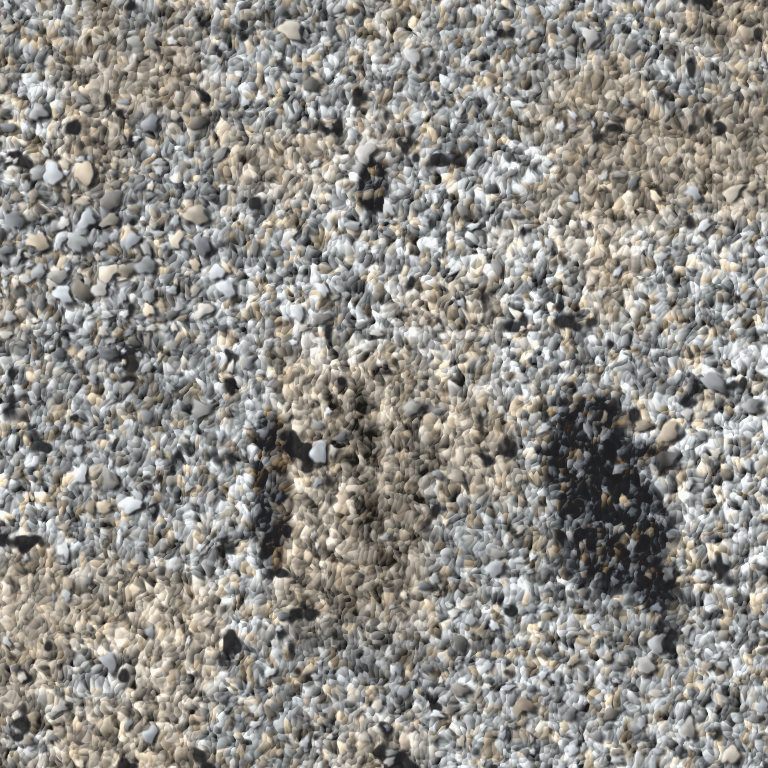
Write a WebGL 1 fragment shader that draws this texture.

```glsl
precision highp float;
// Sunlit grey gravel: soft cellular grains in two sizes, scattered stones that
// cast shadows to the lower right, a streaked brownish rut and dark hollows.
// Grains are weighted cell averages; stones are wobbly discs on jittered grids.

uniform vec2 u_resolution;

const float FINE_SCALE = 150.0;    // grains per canvas width
const float GRAIN_SCALE = 84.0;
const float FINE_CONTRAST = 0.40;
const float GRAIN_CONTRAST = 0.52;
const float GRAIN_SHARPNESS = 11.0;
const float BASE_TONE = 0.61;
const float EDGE = 0.0022;         // softness of stone outlines
const vec2 LIGHT = vec2(-0.85, 0.53);
const vec3 NEUTRAL = vec3(1.0, 0.99, 0.97);
const vec3 SHADOW = vec3(0.11, 0.11, 0.12);
const vec3 WARM = vec3(1.06, 0.99, 0.88);
const vec3 COOL = vec3(0.97, 1.0, 1.03);
const vec3 EARTH = vec3(1.07, 0.98, 0.86);

float hash(vec2 p) {
  return fract(sin(dot(p, vec2(127.1, 311.7))) * 43758.5);
}

vec2 hash2(vec2 p) {
  return vec2(hash(p), hash(p + 57.3));
}

mat2 rotation(float a) {
  return mat2(cos(a), sin(a), -sin(a), cos(a));
}

float noise(vec2 p) {
  vec2 i = floor(p), f = fract(p);
  f = f * f * (3.0 - 2.0 * f);
  return mix(mix(hash(i), hash(i + vec2(1, 0)), f.x),
             mix(hash(i + vec2(0, 1)), hash(i + vec2(1, 1)), f.x), f.y);
}

float fbm(vec2 p) {
  return 0.55 * noise(p) + 0.3 * noise(p * 2.1 + 11.0) + 0.15 * noise(p * 4.3 + 23.0);
}

// Soft mask of a tilted ellipse with a ragged rim
float hollow(vec2 uv, vec2 centre, vec2 radii, float tilt) {
  vec2 q = rotation(tilt) * (uv - centre) / radii;
  float rim = length(q) + 0.7 * (fbm(uv * 32.0) - 0.5);
  return 1.0 - smoothstep(0.72, 1.12, rim);
}

// Packed grains, each lit on its upper left: x = tone, y = tint
vec2 grains(vec2 p, float seed) {
  vec2 base = floor(p), sum = vec2(0.0);
  float total = 0.0001;
  for (int y = -1; y <= 1; y++) {
    for (int x = -1; x <= 1; x++) {
      vec2 cell = base + vec2(x, y), id = cell + seed;
      vec2 d = p - cell - 0.1 - 0.8 * hash2(id);
      vec2 q = rotation(hash(id + 3.7) * 2.0 - 1.0) * d * vec2(1.25, 0.8);
      float w = exp(-GRAIN_SHARPNESS * dot(q, q));
      float tone = hash(id + 9.1) + 0.5 * dot(d, LIGHT);
      sum += w * vec2(tone, hash(id + 17.9));
      total += w;
    }
  }
  return sum / total;
}

// Share of cells holding a stone, higher in the heap on the left
float stoneDensity(vec2 uv, float sparse) {
  float heap = 1.0 - smoothstep(0.55, 1.1, length((uv - vec2(0.13, 0.65)) / vec2(0.19, 0.16)));
  float drift = smoothstep(0.45, 0.75, fbm(uv * 5.0 + 40.0));
  return sparse * (0.5 + drift) + 0.55 * heap;
}

float stoneMask(vec2 d, float radius, float phase, float soft) {
  float a = atan(d.y, d.x + 0.0001);
  float r = radius * (1.0 + 0.13 * sin(3.0 * a + phase) + 0.09 * sin(5.0 * a - 2.0 * phase));
  return 1.0 - smoothstep(-soft, soft, length(d) - r);
}

// Lays one size of stones, with their shadows, over the ground
vec3 addStones(vec3 ground, vec2 uv, float scale, float sparse, float seed) {
  vec2 p = uv * scale, base = floor(p);
  float soft = EDGE * scale;
  for (int y = -1; y <= 1; y++) {
    for (int x = -1; x <= 1; x++) {
      vec2 cell = base + vec2(x, y), id = cell + seed;
      float present = step(hash(id + 5.3), stoneDensity((cell + 0.5) / scale, sparse));
      vec2 d = p - cell - 0.22 - 0.56 * hash2(id);
      d = rotation(hash(id + 2.9) * 3.1) * d * vec2(1.15, 0.85);
      vec2 sun = rotation(hash(id + 2.9) * 3.1) * LIGHT;
      float radius = mix(0.2, 0.42, hash(id + 8.3)), phase = 6.3 * hash(id + 1.7);
      float shade = stoneMask(d + sun * radius * 0.65, radius * 0.95, phase, soft * 1.8);
      ground = mix(ground, SHADOW, 0.8 * present * shade);
      float tone = mix(0.42, 0.9, hash(id + 6.1)) + 0.2 * dot(d, sun) / radius;
      tone += 0.14 * (noise(uv * 150.0 + seed) - 0.5);
      vec3 tint = mix(COOL, WARM, pow(hash(id + 4.4), 2.0));
      ground = mix(ground, tone * tint, present * stoneMask(d, radius, phase, soft));
    }
  }
  return ground;
}

void main() {
  vec2 uv = gl_FragCoord.xy / u_resolution.y;
  vec2 bent = uv + 0.008 * (vec2(noise(uv * 60.0), noise(uv * 60.0 + 31.0)) - 0.5);

  // Ground of coarse and fine grains, with broad uneven lighting
  vec2 coarse = grains(bent * GRAIN_SCALE, 0.0);
  vec2 fine = grains(bent * FINE_SCALE, 71.0);
  float broad = fbm(uv * 6.0 + 3.0) - 0.5;
  float tone = BASE_TONE + GRAIN_CONTRAST * (coarse.x - 0.5) * (1.0 + broad);
  tone += FINE_CONTRAST * (fine.x - 0.5) + 0.25 * broad;

  // Rut with upright streaks, and stained earth
  vec2 rutPos = abs((uv - vec2(0.455, 0.37)) / vec2(0.11, 0.2));
  float rut = 1.0 - smoothstep(0.65, 1.15, max(rutPos.x, rutPos.y) + 0.3 * broad);
  tone += rut * (0.42 * (noise(vec2(uv.x * 46.0, uv.y * 9.0)) - 0.5) - 0.07);
  float stain = max(rut, smoothstep(0.56, 0.74, fbm(uv * 5.0 + 17.0)));
  tone = mix(tone, 0.53 + 0.75 * (tone - 0.53), 0.6 * stain);

  vec3 tint = mix(COOL, WARM, smoothstep(0.45, 1.0, coarse.y));
  vec3 color = max(tone, 0.1) * NEUTRAL * mix(tint, EARTH, 0.6 * stain);

  // Small crevices, then stones from small to large
  float crevice = smoothstep(0.7, 0.8, fbm(uv * vec2(30.0, 24.0) + 90.0));
  color = mix(color, SHADOW, 0.85 * crevice);
  color = addStones(color, bent, 64.0, 0.16, 13.0);
  color = addStones(color, bent, 33.0, 0.08, 47.0);

  // Dark hollows keep only their brightest grains
  float dark = hollow(uv, vec2(0.795, 0.35), vec2(0.085, 0.17), -0.36);
  dark = max(dark, hollow(uv, vec2(0.355, 0.36), vec2(0.028, 0.13), 0.0));
  dark = max(dark, hollow(uv, vec2(0.488, 0.76), vec2(0.022, 0.045), 0.2));
  vec3 flecks = SHADOW + 0.9 * max(color - 0.56, 0.0);
  color = mix(color, flecks, 0.92 * dark);

  gl_FragColor = vec4(clamp(color, 0.07, 0.98), 1.0);
}
```
